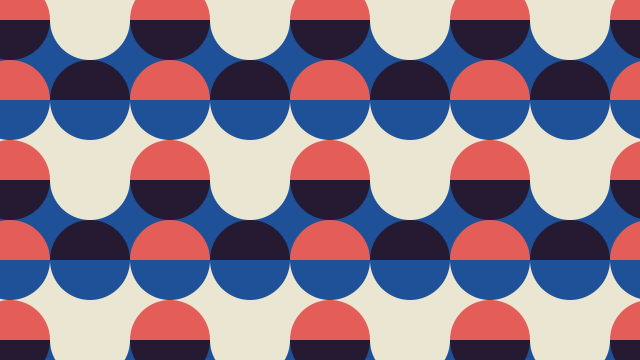
Reproduce this pattern procedurally as a Shadertoy shader.

```glsl
const vec3 CREAM = vec3(0.920, 0.902, 0.824);
const vec3 BLUE  = vec3(0.122, 0.318, 0.600);
const vec3 PLUM  = vec3(0.148, 0.100, 0.196);
const vec3 CORAL = vec3(0.890, 0.370, 0.350);

const float ROWS = 4.5;                   // circle diameters per canvas height
const vec2 OFFSET = vec2(0.375, 0.25);    // grid shift, in cells

// Coverage of the region where the signed distance is negative
float coverage(float dist, float pixel) {
    return clamp(0.5 - dist / pixel, 0.0, 1.0);
}

// Two colours split along the horizontal midline of a cell
vec3 splitColor(vec3 lower, vec3 upper, float y, float pixel) {
    return mix(lower, upper, coverage(-y, pixel));
}

vec3 circleColor(bool evenColumn, bool evenRow, float y, float pixel) {
    vec3 upper = evenColumn ? CORAL : (evenRow ? CREAM : PLUM);
    vec3 lower = evenRow ? (evenColumn ? PLUM : CREAM) : BLUE;
    return splitColor(lower, upper, y, pixel);
}

vec3 groundColor(bool evenRow, float y, float pixel) {
    return evenRow ? splitColor(BLUE, CREAM, y, pixel)
                   : splitColor(CREAM, BLUE, y, pixel);
}

void mainImage(out vec4 fragColor, in vec2 fragCoord) {
    float pixel = ROWS / iResolution.y;
    vec2 grid = fragCoord * pixel + OFFSET;
    vec2 local = fract(grid) - 0.5;
    vec2 parity = mod(floor(grid), 2.0);
    bool evenColumn = parity.x < 0.5;
    bool evenRow = parity.y < 0.5;

    // Touching circles over alternating bands
    vec3 ground = groundColor(evenRow, local.y, pixel);
    vec3 disc = circleColor(evenColumn, evenRow, local.y, pixel);
    float inside = coverage(length(local) - 0.5, pixel);

    fragColor = vec4(mix(ground, disc, inside), 1.0);
}
```
